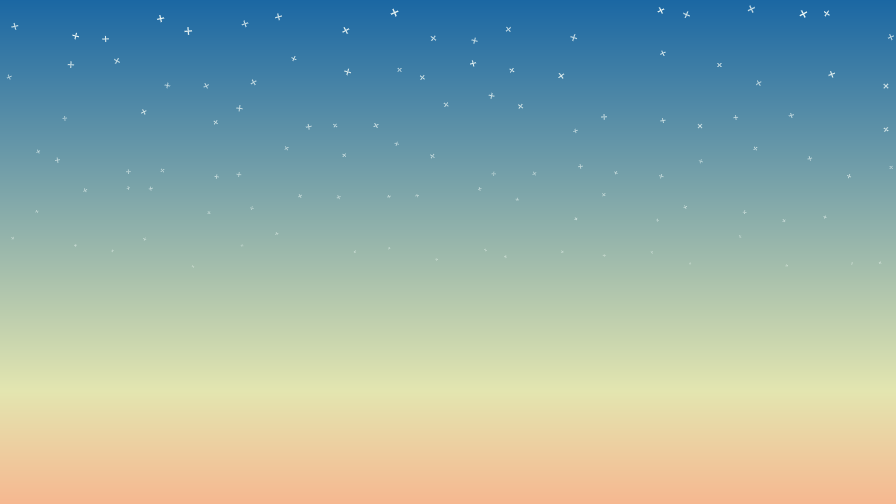
A Shadertoy shader for this background:

```glsl
// Dusk sky: a vertical gradient from deep blue through pale yellow to peach,
// sprinkled with small four-armed stars that shrink and fade toward the horizon.
// Stars sit in a jittered grid, one per cell; all lengths are in canvas heights.

const vec3 ZENITH_BLUE = vec3(0.105, 0.405, 0.640);
const vec3 GLOW_YELLOW = vec3(0.890, 0.900, 0.690);
const vec3 HORIZON_PEACH = vec3(0.965, 0.720, 0.565);
const vec3 STAR_WHITE = vec3(0.97, 1.0, 0.98);

const float GLOW_HEIGHT = 0.225;  // height of the yellow band
const float STAR_DEPTH = 0.53;    // how far the stars reach below the top
const float STAR_CELL = 0.09;     // grid spacing
const float STAR_SHARE = 0.92;    // fraction of cells holding a star
const float CELL_MARGIN = 0.10;   // keeps each star inside its cell
const float ARM_LARGE = 0.0075;   // arm length at the top
const float ARM_SMALL = 0.0022;   // arm length at the lowest stars
const float ARM_RATIO = 0.17;     // arm half width over its length

vec3 hash3(vec2 p) {
    vec3 q = fract(vec3(p.xyx) * vec3(0.1031, 0.1030, 0.0973) + 0.37);
    q += dot(q, q.yxz + 33.33);
    return fract((q.xxy + q.yzz) * q.zyx);
}

vec3 skyColor(float height) {
    vec3 lower = mix(HORIZON_PEACH, GLOW_YELLOW, clamp(height / GLOW_HEIGHT, 0.0, 1.0));
    float rise = clamp((height - GLOW_HEIGHT) / (1.0 - GLOW_HEIGHT), 0.0, 1.0);
    return mix(lower, ZENITH_BLUE, rise);
}

// Distance to a plus sign made of two thin bars
float crossDistance(vec2 p, float arm, float halfWidth) {
    p = abs(p);
    return max(max(p.x, p.y) - arm, min(p.x, p.y) - halfWidth);
}

// Star coverage; p.y is measured downward from the top
float starField(vec2 p, float pixel) {
    vec2 cell = floor(p / STAR_CELL);
    vec3 place = hash3(cell + 7.0);
    vec3 look = hash3(cell + 61.0);
    vec2 center = (cell + mix(vec2(CELL_MARGIN), vec2(1.0 - CELL_MARGIN), place.xy)) * STAR_CELL;
    float depth = center.y / STAR_DEPTH;
    if (place.z > STAR_SHARE || depth > 1.0) return 0.0;

    // Size, tilt and brightness of this star
    float arm = mix(ARM_LARGE, ARM_SMALL, depth) * mix(0.8, 1.1, look.x);
    float tilt = look.y * 1.5708;
    float brightness = mix(1.0, 0.65, depth) * mix(0.75, 1.0, look.z);

    vec2 axis = vec2(cos(tilt), sin(tilt));
    vec2 offset = p - center;
    vec2 turned = vec2(dot(offset, axis), dot(offset, vec2(-axis.y, axis.x)));
    float distanceToStar = crossDistance(turned, arm, arm * ARM_RATIO);
    return brightness * clamp(0.5 - distanceToStar / pixel, 0.0, 1.0);
}

void mainImage(out vec4 fragColor, in vec2 fragCoord) {
    vec2 uv = fragCoord / iResolution.y;
    vec3 color = skyColor(uv.y);
    float stars = starField(vec2(uv.x, 1.0 - uv.y), 1.0 / iResolution.y);
    fragColor = vec4(mix(color, STAR_WHITE, stars), 1.0);
}
```
